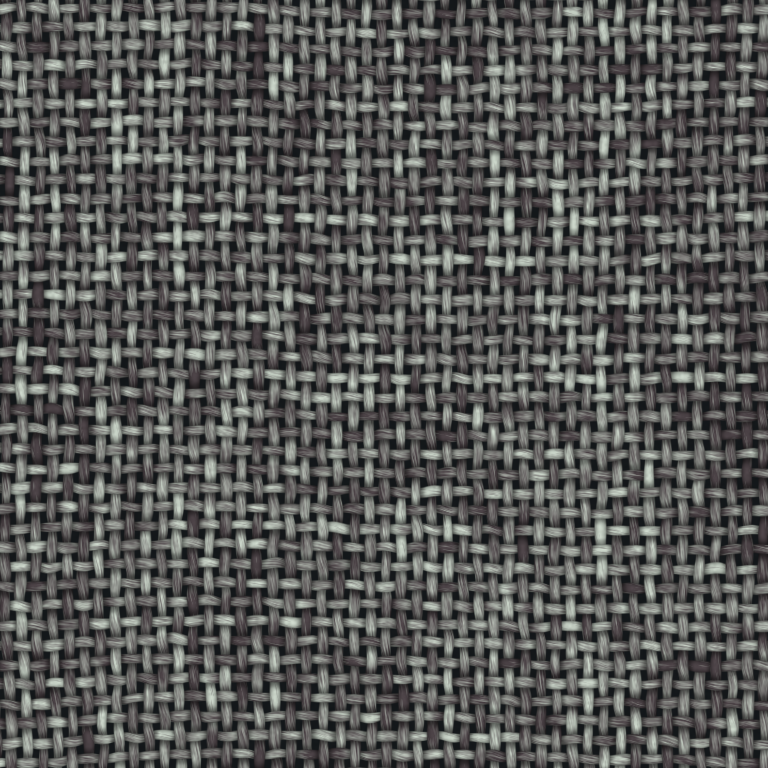
A WebGL 2 fragment shader for this texture:

```glsl
#version 300 es
precision highp float;

uniform vec2 u_resolution;
out vec4 fragColor;

#define THREADS vec2(49.0, 40.0)
#define WARP_HALF 0.335
#define WEFT_HALF 0.265
#define WOBBLE 0.17
#define BEND 0.5
#define FIBRES 7.0
#define GAP_COLOR vec3(0.075, 0.09, 0.10)
#define DARK_YARN vec3(0.29, 0.255, 0.27)
#define LIGHT_YARN vec3(0.75, 0.79, 0.745)

const float PI = 3.14159265;

float hash(vec2 p) {
    vec3 q = fract(p.xyx * vec3(0.1031, 0.1030, 0.0973));
    q += dot(q, q.yzx + 33.33);
    return fract((q.x + q.y) * q.z);
}

float noise(vec2 p) {
    vec2 i = floor(p), f = fract(p);
    f = f * f * (3.0 - 2.0 * f);
    return mix(mix(hash(i), hash(i + vec2(1, 0)), f.x),
               mix(hash(i + vec2(0, 1)), hash(i + vec2(1, 1)), f.x), f.y);
}

// One yarn: colour in rgb, coverage in a. lift is +1 on top, -1 below.
vec4 yarn(float across, float along, float id, float halfWidth, float lift, float pixel) {
    float row = id * 13.0;
    across += WOBBLE * (noise(vec2(along * 0.9, row)) - 0.5);
    float thickness = 0.82 + 0.3 * noise(vec2(along * 0.7, row + 3.0)) + 0.06 * lift;
    float d = across / (halfWidth * thickness);
    float soft = max(0.12, pixel / halfWidth);
    float cover = 1.0 - smoothstep(1.0 - soft, 1.0 + soft, abs(d));

    // Slow colour drift along the yarn, then fine twisted fibres
    float drift = 0.40 * (hash(vec2(row, 5.0)) - 0.5)
                + 0.60 * (noise(vec2(along * 0.25, row + 5.0)) - 0.5)
                + 0.65 * (noise(vec2(along * 0.85, row + 7.0)) - 0.5);
    float strand = d * FIBRES * 0.5 + along * 1.6 + id * 31.0;
    float fibre = noise(vec2(along * 1.3, strand)) - 0.5
                + 0.5 * (noise(vec2(along * 3.0, strand * 1.9 + 50.0)) - 0.5);
    float tone = clamp(0.47 + drift + 0.55 * fibre, 0.0, 1.0);

    // Rounded profile, darker where the yarn dives under
    float shade = (1.0 - 0.38 * d * d) * mix(0.5, 1.04, smoothstep(-1.0, 0.8, lift));
    return vec4(mix(DARK_YARN, LIGHT_YARN, tone) * shade, cover);
}

void main() {
    vec2 uv = gl_FragCoord.xy / u_resolution;
    vec2 pixel = THREADS / u_resolution;

    // Cloth coordinates with a gentle uneven pull
    vec2 pull = vec2(noise(uv * 4.0), noise(uv * 4.0 + 40.0)) - 0.5;
    vec2 p = uv * THREADS + BEND * pull;
    vec2 cell = floor(p);
    vec2 f = p - cell - 0.5;

    // Plain weave: the yarn on top alternates like a checkerboard
    float side = 1.0 - 2.0 * mod(cell.x + cell.y, 2.0);
    vec4 warp = yarn(f.x, p.y, cell.x + 3.0, WARP_HALF, side * cos(PI * f.y), pixel.x);
    vec4 weft = yarn(f.y, p.x, cell.y + 103.0, WEFT_HALF, -side * cos(PI * f.x), pixel.y);
    vec4 upper = side > 0.0 ? warp : weft;
    vec4 lower = side > 0.0 ? weft : warp;

    vec3 color = mix(GAP_COLOR, lower.rgb, lower.a);
    color = mix(color, upper.rgb, upper.a);

    // Fine fuzz
    color *= 0.95 + 0.1 * noise(uv * 260.0);
    fragColor = vec4(color, 1.0);
}
```
